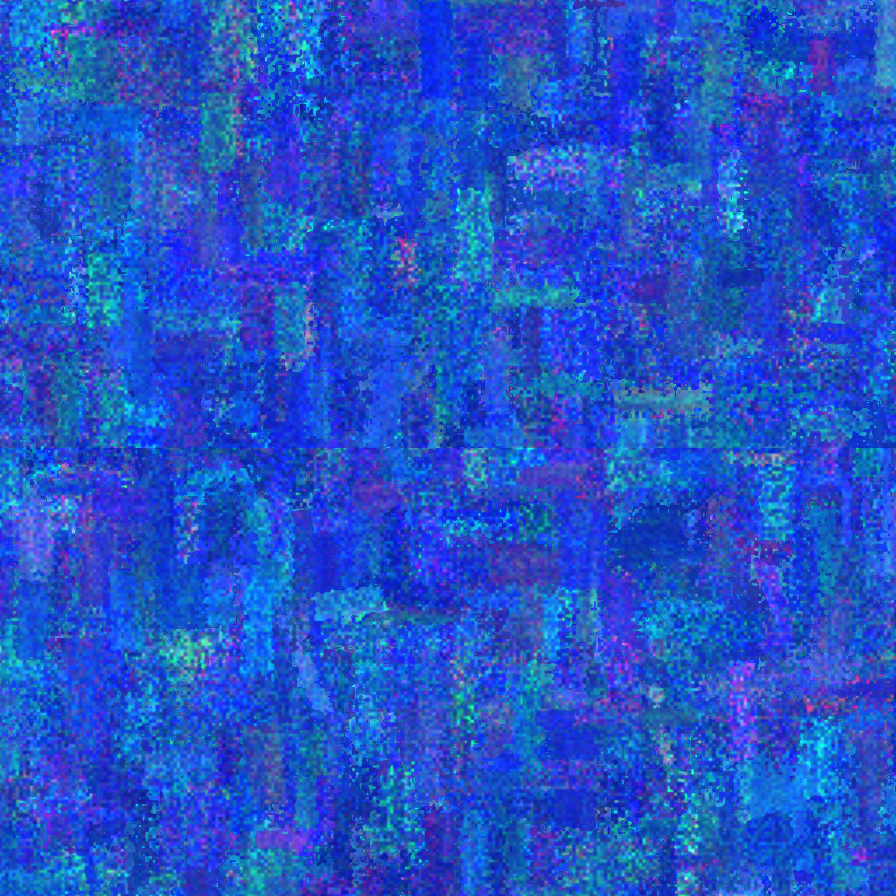
Give the GLSL for this texture, as a WebGL 2 fragment shader.

```glsl
#version 300 es
precision highp float;

#define GRAIN_CELLS 256.0
#define GRAIN_GAIN 2.7
#define STREAK_GAIN 1.5
#define TONE_RANGE 1.6
#define LAYERS 12
#define LARGE_CELL 0.27
#define SMALL_CELL 0.075
#define UPRIGHT_SHARE 0.66
#define SEAM_HEIGHT 0.5
#define BASE_COLOR vec3(0.12, 0.305, 0.785)
#define COLOR_SPREAD vec3(0.58, 0.38, 0.13)

uniform vec2 u_resolution;
out vec4 fragColor;

// Three random values in 0..1 for an integer cell and a seed
vec3 hash3(vec2 cell, int seed) {
    uvec3 v = uvec3(ivec3(ivec2(cell), seed)) * 1664525u + 1013904223u;
    v.x += v.y * v.z;
    v.y += v.z * v.x;
    v.z += v.x * v.y;
    v ^= v >> 16u;
    v.x += v.y * v.z;
    v.y += v.z * v.x;
    v.z += v.x * v.y;
    return vec3(v >> 8u) / 16777216.0;
}

// Smooth value noise, centred on zero
vec3 noise3(vec2 p, int seed) {
    vec2 cell = floor(p);
    vec2 f = smoothstep(0.0, 1.0, p - cell);
    vec3 low = mix(hash3(cell, seed), hash3(cell + vec2(1, 0), seed), f.x);
    vec3 high = mix(hash3(cell + vec2(0, 1), seed), hash3(cell + vec2(1, 1), seed), f.x);
    return mix(low, high, f.y) - 0.5;
}

vec2 rotate(vec2 p, float angle) {
    float c = cos(angle), s = sin(angle);
    return vec2(c * p.x + s * p.y, c * p.y - s * p.x);
}

float boxDistance(vec2 p, vec2 halfSize) {
    vec2 d = abs(p) - halfSize;
    return max(d.x, d.y);
}

void main() {
    vec2 uv = gl_FragCoord.xy / u_resolution.y;
    float edge = 0.75 / u_resolution.y;
    bool lower = uv.y < SEAM_HEIGHT;
    int panel = lower ? 500 : 100;

    // Fine speckle, ragged edges and bristle streaks
    vec3 grain = noise3(uv * GRAIN_CELLS, 1);
    vec2 fray = noise3(uv * GRAIN_CELLS, 2).xy;
    vec3 streakUp = noise3(uv * vec2(110.0, 14.0), 3 + panel);
    vec3 streakAcross = noise3(uv * vec2(14.0, 110.0), 4 + panel);

    vec3 tone = 2.0 * noise3(uv * 7.0, 5 + panel) + GRAIN_GAIN * grain;

    // Overlapping strokes, from broad to small
    for (int layer = 0; layer < LAYERS; layer++) {
        float size = mix(LARGE_CELL, SMALL_CELL, sqrt(float(layer) / float(LAYERS - 1)));
        vec2 p = uv / size + 0.37 * float(layer);
        int seed = panel + layer * 8;

        for (int k = 0; k < 9; k++) {
            vec2 cell = floor(p) + vec2(k % 3, k / 3) - 1.0;
            vec3 place = hash3(cell, seed);
            vec3 form = hash3(cell, seed + 1);
            bool upright = place.z < UPRIGHT_SHARE;

            // Mostly square to the canvas, a few slanted in the lower panel
            float tilt = (form.z - 0.5) * 0.08;
            if (lower && form.z > 0.84) tilt = 0.55 * (form.x - 0.3);
            vec2 q = rotate((p - cell - place.xy) * size, tilt);
            if (!upright) q = q.yx;

            float reach = size * mix(0.32, 0.72, form.x);
            vec2 halfSize = reach * vec2(mix(0.12, 0.5, form.y), 1.0);
            float d = boxDistance(q, halfSize);
            if (d > 0.03) continue;

            vec3 paint = hash3(cell, seed + 2);
            vec3 body = hash3(cell, seed + 3);
            d += fray.x * mix(0.006, 0.05, body.x * body.x);
            float cover = 1.0 - smoothstep(-edge, edge, d);

            vec3 streak = upright ? streakUp : streakAcross;
            vec3 strokeTone = TONE_RANGE * (2.0 * paint - 1.0)
                + STREAK_GAIN * streak
                + GRAIN_GAIN * mix(0.4, 1.6, body.y) * grain;
            tone = mix(tone, strokeTone, cover * mix(0.65, 0.95, body.z));
        }
    }

    vec3 color = BASE_COLOR * exp(COLOR_SPREAD * tone);
    fragColor = vec4(clamp(color, 0.0, 1.0), 1.0);
}
```
